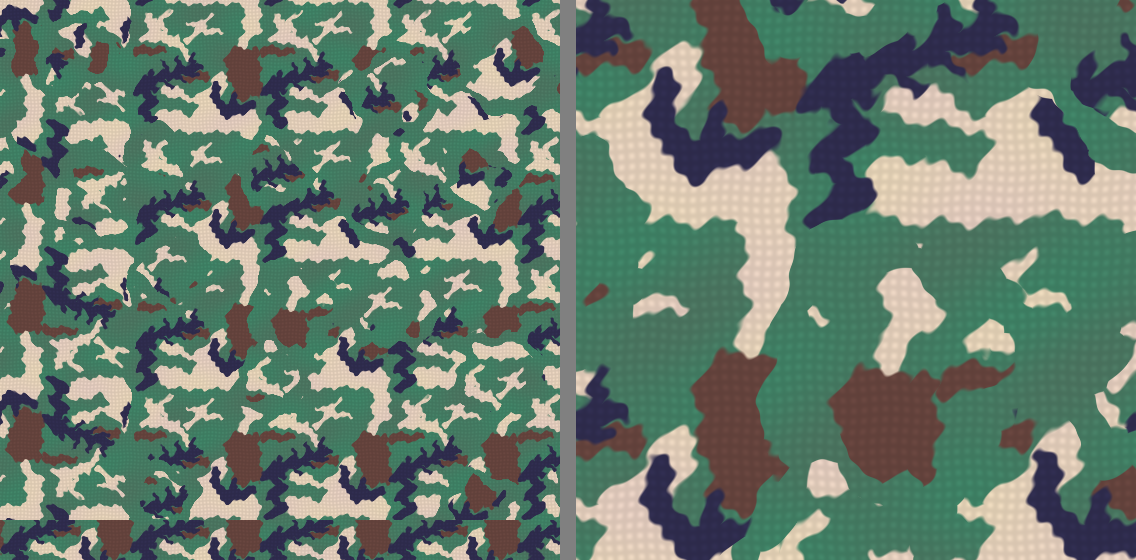
Left, the full canvas; right, a detail of the centre.
Reproduce this pattern procedurally as a three.js fragment shader.

```glsl
// Woodland camouflage cloth: a repeating tile of tan, brown and navy blots on green, with displaced patches.
varying vec2 vUv;

vec2 hash2(vec2 c) {
  return fract(sin(vec2(dot(c, vec2(127.1, 311.7)), dot(c, vec2(269.5, 183.3)))) * 43758.5);
}

// Tapered stroke from ends.xy to ends.zw, wrapped on a tile of 100 by 100
float limb(vec2 p, vec4 ends, vec2 width) {
  vec2 reach = (ends.zw - ends.xy) * 0.5;
  vec2 q = (fract((p - (ends.xy + ends.zw) * 0.5) / 100.0 + 0.5) - 0.5) * 100.0;
  float t = clamp(dot(q, reach) / dot(reach, reach), -1.0, 1.0);
  return length(q - reach * t) - mix(width.x, width.y, t * 0.5 + 0.5);
}

float tanShape(vec2 p) {
  // Ragged ring on the left
  float d = limb(p, vec4(12, 11, 18, 20), vec2(3, 5));
  d = min(d, limb(p, vec4(18, 20, 10, 30), vec2(5, 2.5)));
  d = min(d, limb(p, vec4(18, 27, 34, 30), vec2(4, 4)));
  d = min(d, limb(p, vec4(34, 30, 46, 43), vec2(4, 2)));
  d = min(d, limb(p, vec4(26, 27, 22, 14), vec2(2, 2.5)));
  d = min(d, limb(p, vec4(22, 14, 30, 5), vec2(2.5, 1)));
  // Forked twig
  d = min(d, limb(p, vec4(44, 29, 54, 18), vec2(2.5, 3)));
  d = min(d, limb(p, vec4(54, 18, 60, 9), vec2(3, 1.5)));
  d = min(d, limb(p, vec4(54, 18, 44, 15), vec2(2.5, 1.2)));
  d = min(d, limb(p, vec4(54, 20, 68, 23), vec2(3, 1.5)));
  // Tail hanging from the broad field
  d = min(d, limb(p, vec4(92, -8, 93, 20), vec2(6, 7)));
  d = min(d, limb(p, vec4(93, 20, 83, 41), vec2(6, 1.5)));
  // Broad field, cut by a green finger
  d = min(d, limb(p, vec4(28, 70, 52, 86), vec2(6, 10)));
  d = min(d, limb(p, vec4(52, 88, 90, 93), vec2(11, 9)));
  d = min(d, limb(p, vec4(71, 57, 58, 78), vec2(4, 9)));
  d = min(d, limb(p, vec4(26, 92, 55, 92), vec2(8, 9)));
  return max(d, -limb(p, vec4(24, 76, 44, 82), vec2(3.5, 5.5)));
}

float brownShape(vec2 p) {
  float d = limb(p, vec4(3, 38, 24, 38), vec2(4, 2.5));
  d = min(d, limb(p, vec4(84, 46, 86, 69), vec2(11, 8)));
  d = min(d, limb(p, vec4(96, 40, 96, 70), vec2(4, 5)));
  return min(d, limb(p, vec4(42, 59, 58, 56), vec2(2, 4)));
}

float navyShape(vec2 p) {
  // Bough with upright twigs
  float d = limb(p, vec4(4, 68, 20, 60), vec2(4.5, 3.5));
  d = min(d, limb(p, vec4(20, 60, 53, 50), vec2(3.5, 2.5)));
  for (int i = 0; i < 4; i++) {
    vec2 root = vec2(10, 64) + float(i) * vec2(11, -4);
    vec2 bend = root + vec2(6, -6);
    d = min(d, limb(p, vec4(root, bend), vec2(3.2, 2.6)));
    d = min(d, limb(p, vec4(bend, bend + vec2(-1, -6)), vec2(2.6, 1.5)));
    d = min(d, limb(p, vec4(root, root + vec2(9, 5)), vec2(2.5, 1.5)));
  }
  // Zigzag down the left edge
  for (int i = 0; i < 4; i++) {
    float side = mod(float(i), 2.0) * 2.0 - 1.0;
    vec2 bend = vec2(12.0 + 4.0 * side, 68.0 + 8.0 * float(i));
    d = min(d, limb(p, vec4(bend, 24.0 - bend.x, bend.y + 8.0), vec2(3.6, 4.2)));
  }
  // Curled blot on the right
  d = min(d, limb(p, vec4(64, 64, 66, 78), vec2(3, 4)));
  d = min(d, limb(p, vec4(66, 78, 76, 86), vec2(4, 4.5)));
  d = min(d, limb(p, vec4(76, 86, 91, 81), vec2(4.5, 4)));
  return min(d, limb(p, vec4(74, 84, 80, 74), vec2(3.5, 2.5)));
}

// Scattered displaced patches: xy is the shift, z the distance to the rim
vec3 displacedPatch(vec2 p) {
  vec3 nearest = vec3(0, 0, 99);
  for (int j = -1; j <= 1; j++) {
    for (int i = -1; i <= 1; i++) {
      vec2 site = floor(p / 80.0) + vec2(i, j);
      vec2 rnd = hash2(site);
      float rim = length(p - (site + 0.25 + 0.5 * rnd) * 80.0) - 22.0 - 14.0 * rnd.x;
      if (hash2(site + 17.0).x > 0.52 && rim < nearest.z) nearest = vec3(rnd * 100.0, rim);
    }
  }
  return nearest;
}

float ink(float d) { return 1.0 - smoothstep(-0.6, 0.6, d); }

void main() {
  // Tile space, y downward, 4.34 by 4.36 tiles on the canvas
  vec2 cloth = vec2(vUv.x * 434.0 - 102.0, (1.0 - vUv.y) * 436.0 - 102.0);
  vec2 p = cloth;
  float gap = 0.0;
  if (vUv.y < 0.072) {
    p.y += 45.0; // cut strip along the hem
  } else {
    vec3 moved = displacedPatch(p + 4.0 * sin(p.yx * 0.13) + 2.0 * sin(p.yx * 0.31));
    float seam = cloth.x + 2.0 * sin(cloth.y * 0.17);
    if (seam < 0.0) p = vec2(p.x + 69.0, 93.0 - p.y); // mirrored left column
    if (moved.z < 0.0) p += moved.xy;
    gap = 1.8 * max(0.0, max(6.0 - abs(moved.z), 4.0 - abs(seam)));
  }

  // Ragged outlines
  p += 1.3 * sin(p.yx * 0.44 + vec2(1, 4)) + 0.6 * sin(p.yx * 1.07 + p * 0.5);
  p += 0.8 * sin(cloth.yx * 0.083);

  float mottle = 0.5 + 0.25 * (sin(cloth.x * 0.11 + 2.0 * sin(cloth.y * 0.05)) + sin(cloth.y * 0.14 + cloth.x * 0.04));
  vec3 color = mix(vec3(0.24, 0.50, 0.39), vec3(0.29, 0.45, 0.37), mottle);
  color = mix(color, mix(vec3(0.88, 0.81, 0.70), vec3(0.87, 0.78, 0.73), mottle), ink(tanShape(p) + gap));
  color = mix(color, vec3(0.39, 0.26, 0.235), ink(brownShape(p) + gap));
  color = mix(color, vec3(0.18, 0.17, 0.30), ink(navyShape(p) + gap));

  // Woven threads
  vec2 thread = sin(vUv * 1000.0 + 0.8 * sin(vUv.yx * 130.0));
  color *= 1.0 + 0.025 * (thread.x + thread.y) + 0.02 * thread.x * thread.y;
  gl_FragColor = vec4(color, 1.0);
}
```
